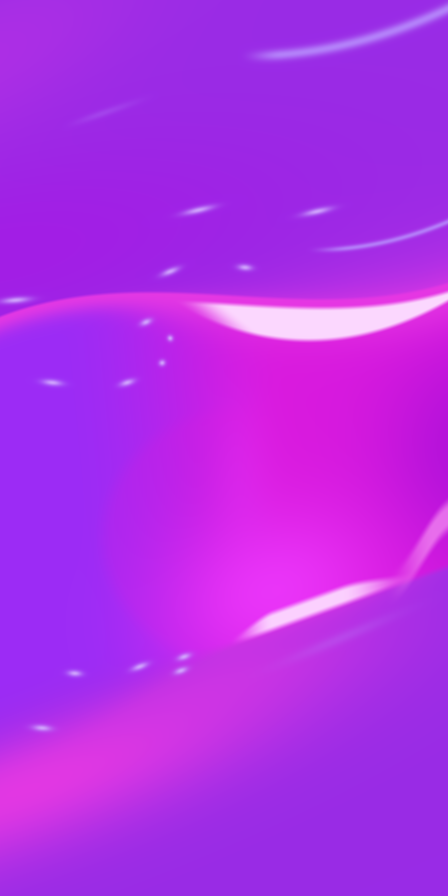
A Shadertoy shader for this background:

```glsl
// Glossy violet and magenta liquid folds with bright rims, streaks and sparks.

const vec3 VIOLET  = vec3(0.60, 0.17, 0.90);
const vec3 INDIGO  = vec3(0.61, 0.17, 0.96);
const vec3 PURPLE  = vec3(0.64, 0.11, 0.90);
const vec3 MAGENTA = vec3(0.85, 0.10, 0.87);
const vec3 PLUM    = vec3(0.67, 0.06, 0.85);
const vec3 PINK    = vec3(0.90, 0.22, 0.89);
const vec3 NEON    = vec3(0.93, 0.22, 0.99);
const vec3 LILAC   = vec3(0.72, 0.56, 0.99);
const vec3 SHINE   = vec3(0.99, 0.87, 1.00);

const float FOLD_SLOPE = 0.36;
const float SPARK_THICKNESS = 0.0075;

// Sparks: centre x, centre y, half length
const int SPARKS = 15;
const vec3 SPARK[SPARKS] = vec3[SPARKS](
    vec3(0.443, 1.531, 0.036), vec3(0.708, 1.528, 0.034), vec3(0.380, 1.394, 0.022),
    vec3(0.547, 1.403, 0.017), vec3(0.326, 1.281, 0.014), vec3(0.380, 1.245, 0.007),
    vec3(0.362, 1.190, 0.008), vec3(0.117, 1.146, 0.024), vec3(0.284, 1.146, 0.018),
    vec3(0.167, 0.497, 0.017), vec3(0.312, 0.512, 0.020), vec3(0.411, 0.534, 0.016),
    vec3(0.404, 0.503, 0.016), vec3(0.094, 0.375, 0.022), vec3(0.035, 1.330, 0.034));

// Soft ellipse, rotated by angle
float glow(vec2 p, vec2 centre, vec2 radius, float angle) {
    float c = cos(angle), s = sin(angle);
    vec2 q = mat2(c, -s, s, c) * (p - centre) / radius;
    return exp(-dot(q, q));
}

// Filled band between two heights
float band(float y, float low, float high, float soft) {
    return smoothstep(low - soft, low + soft, y) * smoothstep(high + soft, high - soft, y);
}

// Thin curve that rises from its start point
float streak(vec2 p, vec2 start, float slope, float bend, float width) {
    float x = p.x - start.x;
    float d = (p.y - start.y - slope * x - bend * x * x) / sqrt(1.0 + pow(slope + 2.0 * bend * x, 2.0));
    return exp(-d * d / (width * width)) * smoothstep(-0.02, 0.08, x);
}

float ridgeHeight(float x) {
    return 1.292 + x * (0.385 + x * (-0.845 + x * 0.535));
}

float foldHeight(float x) {
    return 0.375 + FOLD_SLOPE * x;
}

vec3 upperSheet(vec2 p, float ridge) {
    vec3 col = mix(VIOLET, PURPLE, 0.9 * glow(p, vec2(0.0, 1.43), vec2(0.7, 0.22), 0.2));
    col = mix(col, PINK, 0.25 * glow(p, vec2(-0.05, 1.86), vec2(0.4, 0.16), 0.5));
    float rimReach = mix(0.012, 0.075, smoothstep(0.3, 1.0, p.x));
    col = mix(col, PINK, 0.65 * exp(-max(p.y - ridge, 0.0) / rimReach) * smoothstep(0.1, 0.9, p.x));
    col = mix(col, LILAC, 0.85 * streak(p, vec2(0.55, 1.875), 0.0, 0.52, 0.012));
    col = mix(col, LILAC, 0.80 * streak(p, vec2(0.70, 1.442), 0.0, 0.70, 0.006));
    float faint = streak(p, vec2(0.15, 1.720), 0.34, 0.0, 0.008) * smoothstep(0.36, 0.22, p.x);
    return mix(col, LILAC, 0.25 * faint);
}

vec3 middleBody(vec2 p, float ridge) {
    vec3 col = mix(INDIGO, MAGENTA, smoothstep(0.15, 0.68, p.x + 0.10 * (p.y - 0.9)));
    // Two translucent lobes
    float lobe = length((p - vec2(0.56, 0.80)) / vec2(0.33, 0.29));
    col = mix(col, MAGENTA, 0.22 * smoothstep(1.08, 0.92, lobe));
    float inner = length((p - vec2(0.81, 1.00)) / vec2(0.25, 0.26));
    col = mix(col, MAGENTA, 0.55 * smoothstep(1.15, 0.85, inner));
    col = mix(col, PLUM, 0.85 * glow(p, vec2(1.06, 1.00), vec2(0.20, 0.26), -0.2));
    col = mix(col, NEON, 0.85 * glow(p, vec2(0.61, 0.68), vec2(0.23, 0.17), 0.35));
    col = mix(col, NEON, 0.25 * glow(p, vec2(0.54, 0.95), vec2(0.07, 0.18), 0.0));
    // Pink rim under the ridge
    float depth = max(ridge - p.y, 0.0);
    float reach = mix(0.035, 0.09, smoothstep(0.2, 0.6, p.x));
    return mix(col, PINK, 0.95 * exp(-depth * depth / (reach * reach)));
}

vec3 lowerSheet(vec2 p, float fold) {
    vec3 col = mix(VIOLET, PINK, 0.95 * glow(p, vec2(0.05, 0.235), vec2(0.62, 0.135), 0.34));
    col = mix(col, PINK, 0.45 * glow(p, vec2(0.52, 0.49), vec2(0.38, 0.10), 0.34));
    float rim = exp(-max(fold - p.y, 0.0) / 0.035) * smoothstep(0.3, 0.6, p.x);
    col = mix(col, PINK, 0.55 * rim * smoothstep(1.15, 0.7, p.x));
    return mix(col, LILAC, 0.22 * glow(p, vec2(0.76, 0.575), vec2(0.13, 0.012), 0.4));
}

void mainImage(out vec4 fragColor, in vec2 fragCoord) {
    vec2 p = fragCoord / iResolution.xy * vec2(1.0, 2.0);
    float ridge = ridgeHeight(p.x);
    float fold = foldHeight(p.x);

    // Three layers
    float foldSoft = mix(0.11, 0.010, smoothstep(0.1, 0.55, p.x));
    vec3 col = mix(lowerSheet(p, fold), middleBody(p, ridge),
                   smoothstep(fold - foldSoft, fold + foldSoft, p.y));
    col = mix(col, upperSheet(p, ridge), smoothstep(ridge - 0.004, ridge + 0.006, p.y));

    // Wide highlight below the ridge
    float lowEdge = 1.24 + 0.92 * pow(p.x - 0.69, 2.0);
    float slant = p.x - 0.42 - 1.2 * (1.315 - p.y);
    float gloss = band(p.y, lowEdge, ridge - 0.019, 0.007) * smoothstep(-0.02, 0.09, slant);
    col = mix(col, SHINE, 0.96 * gloss);

    // Highlight along the fold, turning up at the right
    float taper = smoothstep(0.51, 0.61, p.x) * smoothstep(0.94, 0.76, p.x);
    float sheen = band(p.y, fold + 0.001, fold + 0.012 + 0.026 * taper, 0.009) * taper;
    col = mix(col, SHINE, 0.92 * sheen);
    float curl = 0.69 + 0.17 * smoothstep(0.86, 1.02, p.x);
    float curlGlow = band(p.y, curl - 0.035, curl + 0.025, 0.016) * smoothstep(0.86, 0.97, p.x);
    col = mix(col, mix(PINK, SHINE, 0.45), 0.8 * curlGlow);

    // Scattered sparks
    for (int i = 0; i < SPARKS; i++) {
        vec3 s = SPARK[i];
        float tilt = 0.15 + 0.25 * sin(14.0 * (s.x - 0.24));
        float core = glow(p, s.xy, vec2(s.z, SPARK_THICKNESS), tilt);
        col = mix(col, mix(LILAC, SHINE, 0.4 * core), 0.9 * core);
    }
    fragColor = vec4(col, 1.0);
}
```
